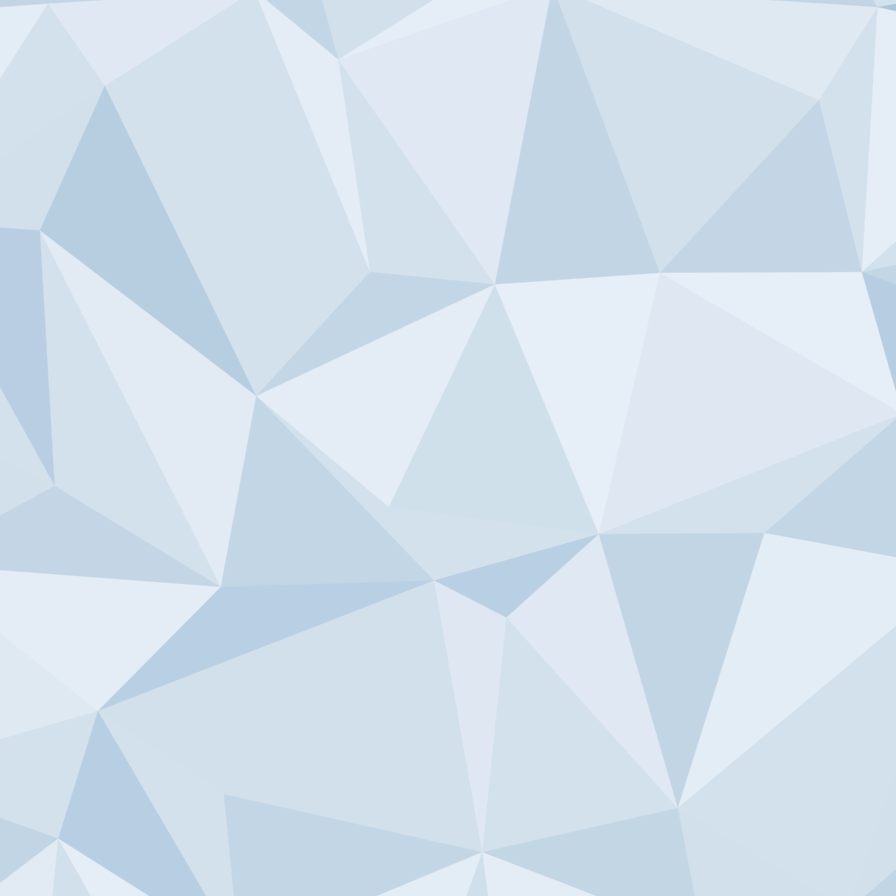
Give the GLSL for this background, as a Shadertoy shader.

```glsl
vec2 hash22(vec2 p) {
    vec3 q = fract(p.xyx * vec3(0.1031, 0.1030, 0.0973));
    q += dot(q, q.yzx + 33.33);
    return fract((q.xx + q.yz) * q.zy);
}

float cross2(vec2 a, vec2 b) {
    return a.x * b.y - a.y * b.x;
}

// Grid corner moved at random inside its own unit square
vec2 corner(vec2 id) {
    return id + (hash22(id + 57.0) - 0.5) * 0.94;
}

// Distance to the left of the line from a to b
float leftOf(vec2 p, vec2 a, vec2 b) {
    return cross2(normalize(b - a), p - a);
}

// Coverage of a counter-clockwise triangle
float coverage(vec2 p, vec2 a, vec2 b, vec2 c, float blur) {
    float inside = min(leftOf(p, a, b), min(leftOf(p, b, c), leftOf(p, c, a)));
    return clamp(inside / blur + 0.5, 0.0, 1.0);
}

// Evenly spread tones keep the colour shares steady
vec3 facetColor(vec2 id, float half_) {
    vec2 rnd = hash22(id * 2.0 + half_ + 91.0);
    float tone = fract(dot(id, vec2(0.7549, 0.5698)) + half_ * 0.382 + rnd.x * 0.12);
    vec3 color = vec3(0.670, 0.778, 0.866);
    if (tone > 0.04) color = vec3(0.722, 0.808, 0.886);
    if (tone > 0.10) color = vec3(0.762, 0.838, 0.895);
    if (tone > 0.32) color = vec3(0.822, 0.880, 0.922);
    if (tone > 0.67) color = vec3(0.880, 0.914, 0.953);
    if (tone > 0.84) color = vec3(0.896, 0.932, 0.965);
    return color + (rnd.y - 0.5) * vec3(0.012, 0.006, 0.008);
}

void mainImage(out vec4 fragColor, in vec2 fragCoord) {
    float scale = 4.6;
    float blur = 1.3 * scale / iResolution.y;
    vec2 p = (fragCoord - 0.5 * iResolution.xy) / iResolution.y * scale;
    p = mat2(0.921, 0.389, -0.389, 0.921) * p + 20.0;

    vec3 sum = vec3(0.0);
    float weight = 0.0;
    for (int y = -1; y <= 1; y++)
    for (int x = -1; x <= 1; x++) {
        vec2 id = floor(p) + vec2(x, y);
        vec2 a = corner(id);
        vec2 b = corner(id + vec2(1, 0));
        vec2 c = corner(id + vec2(1, 1));
        vec2 d = corner(id + vec2(0, 1));

        // Split along a diagonal that lies inside the quad
        bool acFits = leftOf(b, a, c) < 0.0 && leftOf(d, a, c) > 0.0;
        bool bdFits = leftOf(c, b, d) < 0.0 && leftOf(a, b, d) > 0.0;
        bool useAC = acFits && (!bdFits || hash22(id + 13.0).x < 0.5);

        float first = useAC ? coverage(p, a, b, c, blur) : coverage(p, a, b, d, blur);
        float second = useAC ? coverage(p, a, c, d, blur) : coverage(p, b, c, d, blur);
        sum += first * facetColor(id, 0.0) + second * facetColor(id, 1.0);
        weight += first + second;
    }
    fragColor = vec4(sum / max(weight, 0.001), 1.0);
}
```
